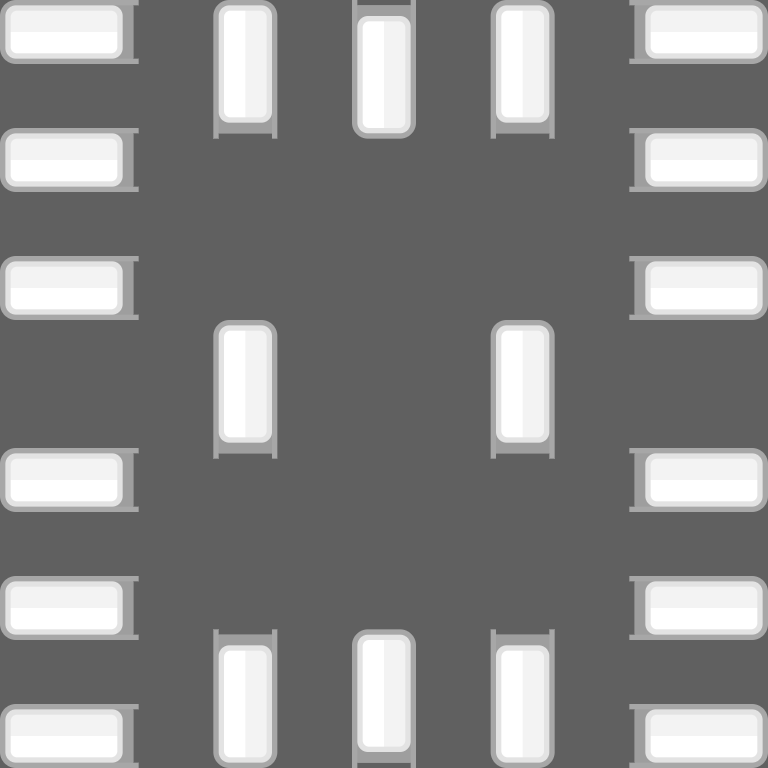
This pattern is drawn by a WebGL 2 fragment shader. Its source:

```glsl
#version 300 es
precision highp float;

uniform vec2 u_resolution;
out vec4 fragColor;

// The canvas spans 144 units in each direction.
const float SPAN = 144.0;

float roundedBox(vec2 p, vec2 halfSize, float radius) {
    vec2 q = abs(p) - halfSize + radius;
    return length(max(q, 0.0)) + min(max(q.x, q.y), 0.0) - radius;
}

float coverage(float dist) {
    return clamp(0.5 - dist * u_resolution.y / SPAN, 0.0, 1.0);
}

// Bench seen from above: p.x runs from the rounded end to the prongs,
// p.y runs across it, with zero on the centre line.
float drawBench(float shade, vec2 p) {
    // Frame with a rounded end and two prongs
    float frame = max(roundedBox(p - vec2(20.0, 0.0), vec2(20.0, 6.0), 3.0), p.x - 26.0);
    float notch = max(25.0 - p.x, abs(p.y) - 5.0);
    shade = mix(shade, 0.655, coverage(max(frame, -notch)));

    // Darker base inside the rim
    float base = max(roundedBox(p - vec2(21.0, 0.0), vec2(20.0, 5.0), 2.0), p.x - 25.0);
    shade = mix(shade, 0.62, coverage(base));

    // Cushion with a pale border and two tones
    vec2 c = p - vec2(12.0, 0.0);
    shade = mix(shade, 0.89, coverage(roundedBox(c, vec2(11.0, 5.0), 2.0)));
    float tone = mix(1.0, 0.952, coverage(-p.y));
    return mix(shade, tone, coverage(roundedBox(c, vec2(10.0, 4.0), 1.2)));
}

void main() {
    vec2 p = gl_FragCoord.xy / u_resolution * SPAN;
    vec2 centred = p - 0.5 * SPAN;
    vec2 edge = min(p, SPAN - p);
    float shade = 0.378;

    // Side rows: three above and three below the middle
    float row = clamp(round((abs(centred.y) - 18.0) / 24.0), 0.0, 2.0);
    float rowY = (centred.y < 0.0 ? -1.0 : 1.0) * (18.0 + 24.0 * row);
    shade = drawBench(shade, vec2(edge.x, centred.y - rowY));

    // Top and bottom columns: the middle one faces the other way
    float column = clamp(round(centred.x / 26.0), -1.0, 1.0);
    float across = centred.x - 26.0 * column;
    bool middle = column == 0.0;
    shade = drawBench(shade, vec2(middle ? 26.0 - edge.y : edge.y, across));

    // Centre pair in the outer columns
    if (!middle) shade = drawBench(shade, vec2(84.0 - p.y, across));

    fragColor = vec4(vec3(shade), 1.0);
}
```
